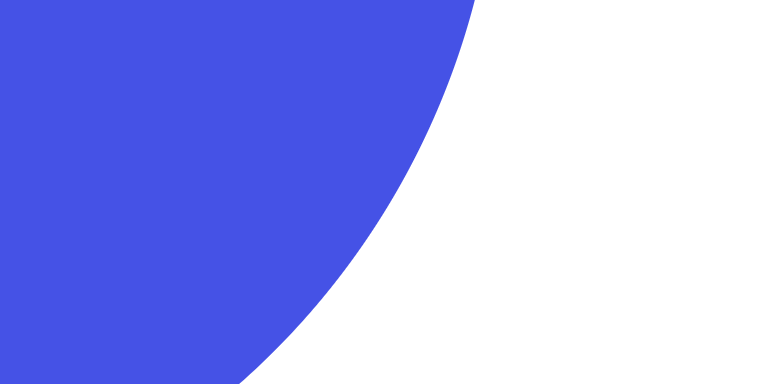
Give the GLSL for this background, as a WebGL 2 fragment shader.

```glsl
#version 300 es
precision highp float;

// A flat white ground with one huge blue disc entering from the upper left.
// The disc is a signed distance to a circle whose centre lies off the canvas;
// its edge is smoothed over about one pixel.

// Lengths are in canvas heights, origin at the lower left.
#define DISC_CENTER vec2(-0.7, 1.5)
#define DISC_RADIUS 2.0
#define DISC_COLOR vec3(0.27, 0.32, 0.90)
#define GROUND_COLOR vec3(1.0)

uniform vec2 u_resolution;
out vec4 fragColor;

float circleDistance(vec2 point, vec2 center, float radius) {
    return length(point - center) - radius;
}

// Coverage of a shape: 1 inside, 0 outside, with a one pixel ramp between.
float coverage(float signedDistance, float pixelSize) {
    return clamp(0.5 - signedDistance / pixelSize, 0.0, 1.0);
}

void main() {
    float pixelSize = 1.0 / u_resolution.y;
    vec2 point = gl_FragCoord.xy * pixelSize;

    float disc = coverage(circleDistance(point, DISC_CENTER, DISC_RADIUS), pixelSize);
    fragColor = vec4(mix(GROUND_COLOR, DISC_COLOR, disc), 1.0);
}
```
